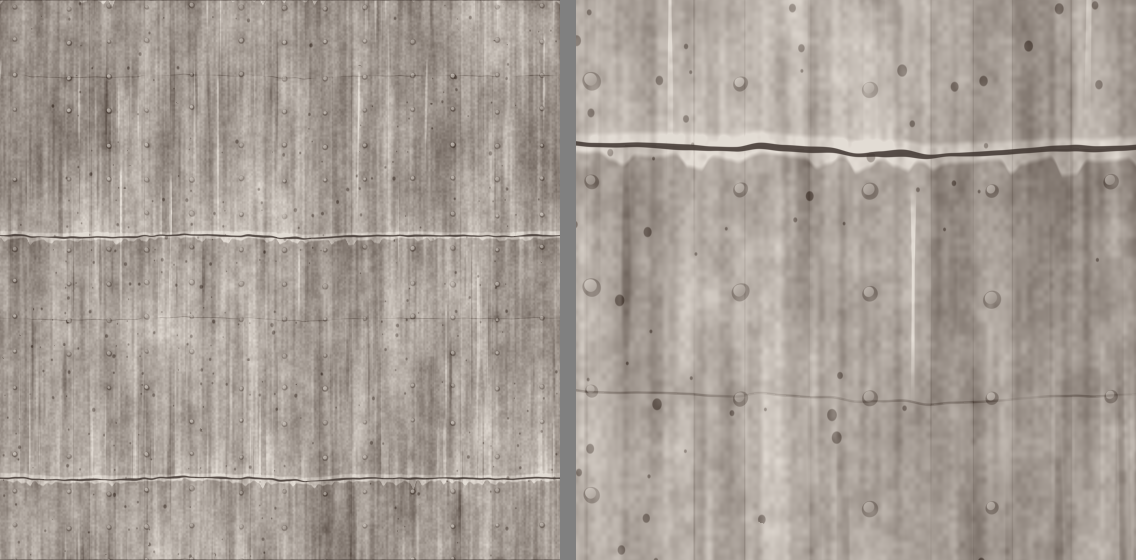
Left, the full canvas; right, a detail of the centre.
A WebGL 1 fragment shader for this texture:

```glsl
precision highp float;
// Weathered board-marked concrete: three lifts divided by cracked pour joints,
// each with a fine seam, uneven vertical boards and a grid of form studs.
// Periodic value noise supplies streaks, stains and grain; hashes vary each part.

uniform vec2 u_resolution;

const vec3 DARK = vec3(0.51, 0.47, 0.44);
const vec3 LIGHT = vec3(0.79, 0.76, 0.73);
const vec3 CRACK = vec3(0.24, 0.20, 0.18);
const float LIFT_HEIGHT = 0.433;
const float FIRST_JOINT = 0.145;
const float SEAM = 0.66;          // fraction of a lift
const float BOARDS = 25.0;
const float STUD_COLUMNS = 13.0;
const float STUD_ROWS = 7.0;      // per lift
const float STUD_RADIUS = 0.0043;
const float PIT_CELLS = 46.0;
const int RUNS = 9;

float hash(vec2 p) {
  return fract(sin(dot(p, vec2(127.1, 311.7))) * 43758.5453);
}

// Value noise on scaled canvas coordinates, repeating across the width.
float noise(vec2 uv, vec2 cells, float seed) {
  vec2 p = uv * cells;
  vec2 i = floor(p), f = fract(p);
  f = f * f * (3.0 - 2.0 * f);
  float x0 = mod(i.x, cells.x), x1 = mod(i.x + 1.0, cells.x);
  float y = i.y + seed * 19.0;
  return mix(mix(hash(vec2(x0, y)), hash(vec2(x1, y)), f.x),
             mix(hash(vec2(x0, y + 1.0)), hash(vec2(x1, y + 1.0)), f.x), f.y);
}

float blotches(vec2 uv, float seed) {
  return 0.45 * noise(uv, vec2(7.0, 5.0), seed)
       + 0.33 * noise(uv, vec2(17.0, 12.0), seed + 1.0)
       + 0.22 * noise(uv, vec2(43.0, 35.0), seed + 2.0);
}

float fill(float d, float px) { return 1.0 - smoothstep(-px, px, d); }

void main() {
  vec2 uv = gl_FragCoord.xy / u_resolution;
  float px = 0.8 / u_resolution.y;

  // Lifts, with slightly wandering joints
  float wander = 0.010 * (noise(vec2(uv.x, 0.5), vec2(9.0, 1.0), 3.0) - 0.5)
               + 0.004 * (noise(vec2(uv.x, 0.5), vec2(70.0, 1.0), 4.0) - 0.5);
  float q = (uv.y - FIRST_JOINT + wander) / LIFT_HEIGHT;
  float lift = floor(q), v = fract(q);
  float above = v * LIFT_HEIGHT, below = (1.0 - v) * LIFT_HEIGHT;
  float patches = blotches(uv, 5.0);

  // Boards of uneven width
  float u = uv.x * BOARDS + 0.35 * sin(uv.x * 43.9823) + 0.3 * sin(uv.x * 18.8496 + 1.0);
  float board = mod(floor(u), BOARDS);
  float section = lift * 2.0 + step(SEAM, v);
  float boardTone = 0.6 * hash(vec2(board, 7.0)) + 0.4 * hash(vec2(board, section + 11.0));
  float tone = 0.52 + 0.42 * (boardTone - 0.5) + 0.95 * (patches - 0.5);
  float edge = abs(fract(u + 0.5) - 0.5) / BOARDS;
  tone -= 0.28 * fill(edge - 0.0007, px) * noise(uv, vec2(BOARDS, 14.0), 8.0);

  // Wood-grain streaks, pale and dark scratches, mottling
  tone += 0.45 * (noise(uv, vec2(75.0, 4.0), lift + 10.0) - 0.5);
  tone += 0.48 * (noise(uv, vec2(240.0, 7.0), lift + 20.0) - 0.5);
  float pale = smoothstep(0.76, 0.95, noise(uv, vec2(170.0, 5.0), lift + 30.0));
  float dark = smoothstep(0.74, 0.95, noise(uv, vec2(190.0, 6.0), lift + 40.0));
  tone += 0.45 * pale * smoothstep(0.35, 0.7, noise(uv, vec2(14.0, 5.0), 50.0));
  tone -= 0.40 * dark * smoothstep(0.35, 0.7, noise(uv, vec2(12.0, 6.0), 51.0));
  tone += 0.22 * (noise(uv, vec2(110.0, 100.0), 52.0) - 0.5);
  tone += 0.26 * (noise(uv, vec2(300.0, 260.0), 53.0) - 0.5);

  // Long thin lime runs
  for (int i = 0; i < RUNS; i++) {
    float k = float(i);
    float top = 0.4 + 0.6 * hash(vec2(k, 61.0));
    float fall = top - uv.y, reach = 0.12 + 0.22 * hash(vec2(k, 62.0));
    float lean = 0.09 * pow(hash(vec2(k, 63.0)), 6.0);
    float x = (k + hash(vec2(k, 64.0))) / float(RUNS) - lean * fall;
    float span = smoothstep(0.0, 0.02, fall) * (1.0 - smoothstep(reach * 0.6, reach, fall));
    float width = 0.0006 + 0.0018 * noise(uv, vec2(40.0, 18.0), k);
    tone += 0.55 * span * fill(abs(uv.x - x) - width, px);
  }

  // Scattered pits, gathered in clusters
  vec2 pit = floor(uv * PIT_CELLS);
  vec2 pitCentre = 0.25 + 0.5 * vec2(hash(pit + 2.3), hash(pit + 5.7));
  float pitRadius = 0.0008 + 0.0022 * pow(hash(pit + 9.1), 2.0);
  float hasPit = step(hash(pit + 13.0), 0.32 * smoothstep(0.35, 0.7, patches) + 0.04);
  float pitDistance = length((fract(uv * PIT_CELLS) - pitCentre) / PIT_CELLS * vec2(1.0, 0.8));
  tone -= 0.75 * hasPit * fill(pitDistance - pitRadius, px);

  // Form studs: stain, shadow ring and pale cap
  vec2 grid = vec2(uv.x * STUD_COLUMNS, (1.0 - v) * STUD_ROWS);
  vec2 cell = floor(grid);
  vec2 id = cell + vec2(0.0, lift * 31.0);
  vec2 centre = vec2(0.34 + 0.26 * hash(vec2(cell.x, 71.0)), 0.3 + 0.1 * hash(id + 72.0));
  vec2 d = (fract(grid) - centre) * vec2(1.0 / STUD_COLUMNS, -LIFT_HEIGHT / STUD_ROWS);
  float present = step(0.2, hash(id + 73.0)), r = length(d);
  float radius = STUD_RADIUS * (0.7 + 0.4 * hash(id + 74.0));
  tone -= 0.45 * hash(id + 75.0) * exp(-r * r / 0.00012) * noise(uv, vec2(90.0, 80.0), 76.0);
  tone -= 0.55 * present * fill(length(d + vec2(-0.0007, 0.0012)) - radius - 0.0008, px);
  float cap = 0.65 + 0.35 * hash(id + 77.0) + 45.0 * (d.y - d.x);
  tone = mix(tone, cap, 0.85 * present * fill(r - radius * 0.8, px));

  // Fine seam, pale lip, dark stain and drips around each joint
  float seam = abs(v - SEAM) * LIFT_HEIGHT;
  tone -= 0.5 * fill(seam - 0.0007, px) * smoothstep(0.1, 0.6, noise(uv, vec2(30.0, 1.0), 80.0));
  float ragged = noise(vec2(uv.x, 0.5), vec2(130.0, 1.0), lift + 81.0);
  float broad = noise(vec2(uv.x, 0.5), vec2(16.0, 1.0), lift + 82.0);
  tone += 0.32 * exp(-above / 0.035) * broad;
  tone -= 0.65 * exp(-below / 0.045) * broad * (0.4 + 0.6 * ragged);
  tone += 0.4 * fill(above - 0.004 - 0.006 * broad, 0.002);
  tone += 0.65 * fill(below - 0.003 - 0.032 * ragged * ragged * broad, 0.002);

  // Open cracks at the joints and thin ones at the canvas border
  float gap = 0.0003 + 0.0024 * noise(vec2(uv.x, 0.5), vec2(38.0, 1.0), lift + 90.0);
  float open = fill(min(above, below) - gap, px);
  float border = fill(min(uv.y, 1.0 - uv.y) - 0.0012, px) * (0.3 + 0.5 * ragged);
  vec3 colour = mix(DARK, LIGHT, clamp(tone, -0.7, 1.35));
  colour = mix(colour, CRACK, max(open * 0.85, border));
  gl_FragColor = vec4(colour, 1.0);
}
```
